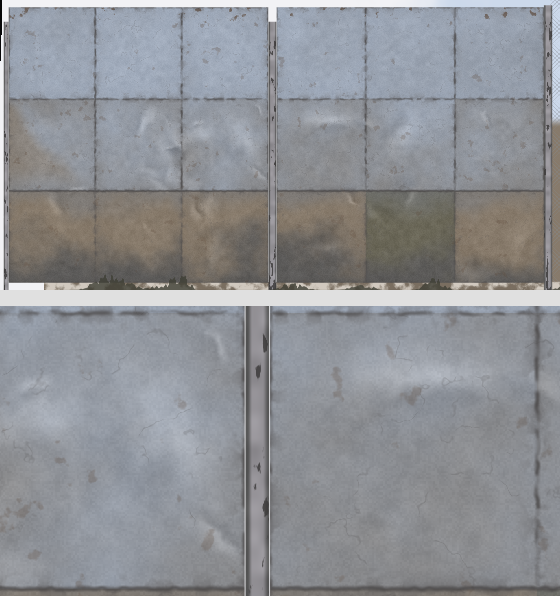
Top, the full canvas; bottom, a detail of the centre.
This texture is drawn by a Shadertoy shader. Its source:

```glsl
// Two weathered sheet-metal bays of three by three plates, held between steel posts.

const float ASPECT = 1.925;
const vec2 WALL_Y = vec2(0.025, 0.975);
const vec3 SKY = vec3(0.95, 0.95, 0.96);
const vec3 ZINC = vec3(0.62, 0.66, 0.72);
const vec3 STEEL = vec3(0.52, 0.54, 0.57);
const vec3 EARTH = vec3(0.53, 0.48, 0.42);
const vec3 SHADE = vec3(0.36, 0.355, 0.35);
const vec3 MOSS = vec3(0.38, 0.38, 0.32);
const vec3 GRIME = vec3(0.29, 0.28, 0.28);
const vec3 RUST = vec3(0.36, 0.28, 0.22);

float hash(vec2 p) {
    vec3 a = fract(p.xyx * 0.1031);
    a += dot(a, a.yzx + 33.33);
    return fract((a.x + a.y) * a.z);
}

float noise(vec2 p) {
    vec2 i = floor(p), f = fract(p);
    f = f * f * (3.0 - 2.0 * f);
    return mix(mix(hash(i), hash(i + vec2(1, 0)), f.x),
        mix(hash(i + vec2(0, 1)), hash(i + 1.0), f.x), f.y);
}

float fbm(vec2 p) {
    float sum = 0.0, amp = 0.5;
    for (int i = 0; i < 5; i++) {
        sum += amp * noise(p);
        p = mat2(1.6, 1.2, -1.2, 1.6) * p + 17.3;
        amp *= 0.5;
    }
    return sum;
}

// Smooth mask of the interval lim.x to lim.y
float span(float x, vec2 lim, float px) {
    return smoothstep(-px, px, x - lim.x) * smoothstep(-px, px, lim.y - x);
}

// Light and dark sides of scattered dents, half of them in one crowded area
float dents(vec2 p) {
    p += 0.08 * (vec2(fbm(p * 13.0), fbm(p * 13.0 + 40.0)) - 0.48);
    float light = 0.0;
    for (int i = 0; i < 32; i++) {
        float k = float(i);
        vec2 place = vec2(hash(vec2(k, 3.7)), hash(vec2(k, 9.1)));
        vec2 centre = i < 16 ? vec2(0.48, 0.36) + vec2(0.42, 0.26) * place
            : vec2(0.05, 0.06) + vec2(1.8, 0.56) * place;
        float r = mix(0.01, 0.045, pow(hash(vec2(k, 21.3)), 2.0));
        float a = 6.283 * hash(vec2(k, 5.9));
        vec2 d = mat2(cos(a), -sin(a), sin(a), cos(a)) * (p - centre) / r * vec2(0.6, 1.2);
        light += (d.y + 0.3) * exp(-dot(d, d)) * mix(0.4, 1.0, hash(vec2(k, 31.7)));
    }
    return clamp(light, -0.5, 1.1);
}

// Base reflection of one plate: sky above, ground below
vec3 plateColour(float row, float y, float drift, float id, float mossy) {
    if (row > 1.5) return mix(STEEL, ZINC, clamp(0.9 + 0.9 * drift + 0.25 * (id - 0.5), 0.0, 1.1));
    if (row > 0.5) {
        float sky = 0.36 + 1.3 * drift + 0.35 * (id - 0.5) + 0.2 * (y - 0.5);
        return mix(mix(STEEL, EARTH, 0.35), ZINC, clamp(sky, 0.0, 1.0));
    }
    vec3 col = mix(SHADE, mix(EARTH, MOSS, 0.75 * mossy), smoothstep(0.0, 0.62, y + 1.1 * drift));
    return mix(col, STEEL * 0.92, 0.5 * smoothstep(0.7, 1.05, y + 0.5 * drift));
}

vec3 bay(vec2 p, vec2 lim, float px) {
    vec2 size = vec2(lim.y - lim.x, WALL_Y.y - WALL_Y.x) / 3.0;
    vec2 grid = (p - vec2(lim.x, WALL_Y.x)) / size;
    vec2 cell = clamp(floor(grid), 0.0, 2.0), f = grid - cell;
    float id = hash(cell + lim.x * 37.0 + 2.0);
    vec2 q = p + 0.06 * vec2(fbm(p * 5.0), fbm(p * 5.0 + 9.0));
    float drift = fbm(q * 6.0 + id * 23.0) - 0.48, fine = fbm(p * 55.0);
    vec3 col = plateColour(cell.y, f.y, drift, id, lim.x > 0.5 && cell.x == 1.0 ? 1.0 : 0.0);

    // Slanted ground reflection in one plate
    float slant = smoothstep(0.2, -0.1, f.x + f.y - 0.9 + 0.3 * drift) * smoothstep(0.0, 0.3, f.y);
    if (lim.x < 0.5 && cell == vec2(0, 1)) col = mix(col, EARTH, 0.6 * slant);

    // Dents, grain, thin scratches and rust
    col += 0.18 * dents(p) * (cell.y > 1.5 ? 0.2 : 1.0);
    col += 0.09 * (fine - 0.48) + 0.03 * (hash(floor(p * 400.0)) - 0.5);
    float vein = abs(fbm(q * 15.0 + 60.0) - 0.48);
    col = mix(col, GRIME, 0.18 * smoothstep(0.014, 0.0, vein) * smoothstep(0.42, 0.6, fine));
    float high = smoothstep(0.9, 0.96, p.y);
    float blot = smoothstep(0.7, 0.78, fbm(p * 34.0 + 5.0) + 0.05 * high);
    col = mix(col, RUST, blot * (0.25 + 0.45 * high));

    // Thin worn seams with grime spreading onto the plates
    vec2 edge = round(grid);
    vec2 d = abs(grid - edge + 0.008 * (noise(p.yx * 120.0) - 0.5)) * size;
    col = mix(col, GRIME, 0.42 * exp(-min(d.x, d.y) * 70.0) * smoothstep(0.4, 0.64, fine));
    float wear = smoothstep(0.3, 0.7, noise(p * 75.0));
    vec2 seam = smoothstep(0.004 + px, 0.0, d);
    seam.x *= (0.22 + 0.55 * wear) * (cell.y < 0.5 ? 0.55 : 1.0);
    seam.y *= edge.y == 1.0 ? 0.75 : 0.12 + 0.5 * wear;
    return mix(col, GRIME, max(seam.x, seam.y));
}

// Upright post with dark sides and chipped paint
vec3 post(vec2 p, vec2 lim) {
    float t = (p.x - lim.x) / (lim.y - lim.x);
    vec3 col = mix(vec3(0.34), vec3(0.6, 0.59, 0.61), smoothstep(0.08, 0.3, t) * smoothstep(1.0, 0.72, t));
    float chip = smoothstep(0.63, 0.7, fbm(p * vec2(110, 32)));
    return mix(col * (0.88 + 0.2 * noise(p * 60.0)), GRIME * 0.75, chip * 0.8);
}

// Pale sky, wire mesh at the far right, dry soil below
vec3 surroundings(vec2 p, float px) {
    vec3 col = mix(SKY, vec3(0.8, 0.85, 0.92), smoothstep(1.4, 1.8, p.x + 0.3 * fbm(p * 9.0)));
    col = mix(col, EARTH, smoothstep(0.6, 0.56, p.y) * step(1.8, p.x));
    vec2 wire = abs(fract(vec2(p.x + p.y, p.x - p.y) * 70.0) - 0.5);
    col = mix(col, STEEL, 0.4 * step(1.89, p.x) * smoothstep(0.12, 0.02, min(wire.x, wire.y)));
    vec3 soil = mix(EARTH * 0.9, vec3(0.82, 0.79, 0.75), smoothstep(0.3, 0.6, fbm(p * 35.0)));
    col = mix(col, soil, smoothstep(px, -px, p.y - 0.028) * step(0.15, p.x));
    return mix(col, vec3(0.03), step(p.x, 0.008 * smoothstep(0.7, 1.0, p.y)));
}

void mainImage(out vec4 fragColor, in vec2 fragCoord) {
    vec2 p = fragCoord / iResolution.xy * vec2(ASPECT, 1);
    float px = 0.75 / iResolution.y;
    vec3 col = surroundings(p, px);

    // Bays, then posts of differing height
    for (int i = 0; i < 2; i++) {
        vec2 lim = i == 0 ? vec2(0.03, 0.922) : vec2(0.951, 1.87);
        float mask = span(p.x, lim, px) * span(p.y, WALL_Y, px);
        if (mask > 0.0) col = mix(col, bay(p, lim, px), mask);
    }
    for (int i = 0; i < 3; i++) {
        vec2 lim = i == 0 ? vec2(0.013, 0.029) : i == 1 ? vec2(0.923, 0.95) : vec2(1.87, 1.898);
        float top = i == 2 ? 0.982 : 0.925;
        col = mix(col, post(p, lim), span(p.x, lim, px) * smoothstep(px, -px, p.y - top));
    }

    // Sparse weeds along the foot of the wall
    float blade = 0.045 * smoothstep(0.6, 0.9, noise(vec2(p.x * 8.0, 4))) * (0.3 + noise(vec2(p.x * 130.0, 8)));
    col = mix(col, MOSS * 0.65, 0.8 * smoothstep(px, -px, p.y - blade) * step(0.2, p.x));
    fragColor = vec4(clamp(col, 0.0, 1.0), 1.0);
}
```
